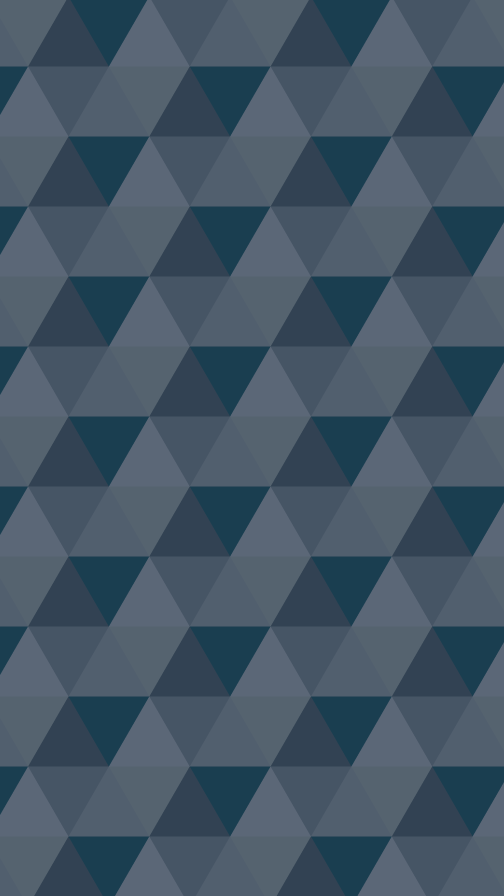
Write a WebGL 1 fragment shader that draws this pattern.

```glsl
precision highp float;

uniform vec2 u_resolution;

#define ROWS 12.8
#define ORIGIN vec2(0.347, 0.95)
#define LIGHT vec3(0.357, 0.404, 0.467)
#define SLATE vec3(0.275, 0.333, 0.396)
#define STEEL vec3(0.318, 0.371, 0.431)
#define MOSS vec3(0.333, 0.388, 0.435)
#define DARK vec3(0.196, 0.260, 0.325)
#define TEAL vec3(0.102, 0.243, 0.314)
#define SAMPLES 4

const float TRIANGLE_HEIGHT = 0.8660254;

// Six tones: an upward and a downward triangle for each of three columns
vec3 triangleTone(float column, bool pointsUp) {
  if (column < 0.5) return pointsUp ? LIGHT : SLATE;
  if (column < 1.5) return pointsUp ? STEEL : MOSS;
  return pointsUp ? DARK : TEAL;
}

// Equilateral tiling; p.x counts triangle sides, p.y counts rows downward
vec3 triangleTiling(vec2 p) {
  p -= ORIGIN;
  float row = floor(p.y);
  float depth = p.y - row;

  // Each row slides by half of the three-column repeat
  float x = p.x - 1.5 * mod(row, 2.0) + 0.5 * depth;
  float column = floor(x);
  bool pointsUp = x - column < depth;
  return triangleTone(mod(column, 3.0), pointsUp);
}

void main() {
  vec3 color = vec3(0.0);

  // Grid supersampling smooths every edge and shared corner
  for (int i = 0; i < SAMPLES; i++) {
    for (int j = 0; j < SAMPLES; j++) {
      vec2 jitter = (vec2(float(i), float(j)) + 0.5) / float(SAMPLES) - 0.5;
      vec2 pixel = gl_FragCoord.xy + jitter;
      vec2 p = vec2(pixel.x, u_resolution.y - pixel.y) * ROWS / u_resolution.y;
      p.x *= TRIANGLE_HEIGHT;
      color += triangleTiling(p);
    }
  }
  gl_FragColor = vec4(color / float(SAMPLES * SAMPLES), 1.0);
}
```
